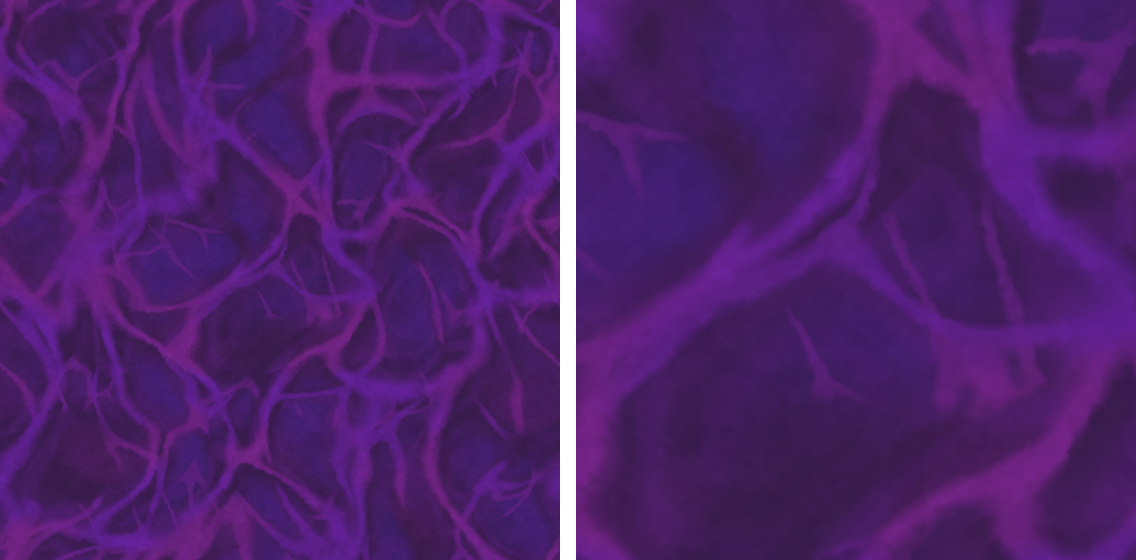
Left, the full canvas; right, a detail of the centre.
This texture is drawn by a three.js fragment shader. Its source:

```glsl
// Painted web of violet, sinew-like veins over dark indigo hollows.
// Three wrapping cellular webs, bent by layered sines, give trunks, branches
// and twigs; broad folds run beside them and fine cellular dabs roughen all.

varying vec2 vUv;

const float TAU = 6.2831853;

vec2 hash2(vec2 p) {
  return fract(sin(vec2(dot(p, vec2(127.1, 311.7)), dot(p, vec2(269.5, 183.3)))) * 43758.5453);
}

// Whole-number wave counts keep every bend periodic
vec2 swirl(vec2 p, float phase) {
  p += 0.045 * sin(TAU * (p.yx * vec2(2.0, 1.0) + p * vec2(1.0, -1.0)) + vec2(0.4, 2.1) + phase);
  p += 0.020 * sin(TAU * (p.yx * vec2(3.0, 4.0) + p * vec2(-2.0, 1.0)) + vec2(3.7, 1.2) + phase);
  p += 0.006 * sin(TAU * (p.yx * vec2(8.0, 7.0) + p * vec2(3.0, -4.0)) + vec2(5.0, 0.6) + phase);
  return p;
}

// Slow wrapping field, 0 to 1
float drift(vec2 p, float phase) {
  float a = sin(TAU * (2.0 * p.x + p.y) + phase) * sin(TAU * (3.0 * p.y - p.x) + 2.0 * phase);
  float b = sin(TAU * (4.0 * p.x - 3.0 * p.y) + 3.0 * phase) * sin(TAU * (2.0 * p.x + 5.0 * p.y) - phase);
  return 0.5 + 0.32 * a + 0.18 * b;
}

// Cellular dabs with narrow blends: a random pair per cell
vec2 dabs(vec2 p, float n) {
  vec2 cell = floor(p * n), f = fract(p * n), total = vec2(0.0);
  float weight = 0.0;
  for (int y = -1; y <= 1; y++) {
    for (int x = -1; x <= 1; x++) {
      vec2 g = vec2(float(x), float(y));
      vec2 h = hash2(mod(cell + g, n) + 7.0);
      vec2 r = g + 0.15 + 0.7 * h - f;
      float w = exp(-14.0 * dot(r, r));
      total += w * h.yx;
      weight += w;
    }
  }
  return total / weight - 0.5;
}

// x: rounded distance to the cell border in canvas units, y: random value of the cell
vec2 web(vec2 p, vec2 n, float seed) {
  vec2 cell = floor(p * n), f = fract(p * n);
  vec2 nearG = vec2(0.0), nearR = vec2(0.0);
  float best = 9.0;
  for (int y = -1; y <= 1; y++) {
    for (int x = -1; x <= 1; x++) {
      vec2 g = vec2(float(x), float(y));
      vec2 r = g + 0.1 + 0.8 * hash2(mod(cell + g, n) + seed) - f;
      if (dot(r, r) < best) { best = dot(r, r); nearG = g; nearR = r; }
    }
  }
  // Soft minimum over the borders webs the junctions together
  float k = 18.0 * n.x, sum = 0.0;
  for (int y = -2; y <= 2; y++) {
    for (int x = -2; x <= 2; x++) {
      vec2 g = nearG + vec2(float(x), float(y));
      vec2 r = g + 0.1 + 0.8 * hash2(mod(cell + g, n) + seed) - f;
      vec2 gap = r - nearR;
      if (dot(gap, gap) > 0.0001) {
        vec2 across = normalize(gap);
        sum += exp(-k * dot(0.5 * (nearR + r), across) / length(across * n));
      }
    }
  }
  return vec2(-log(sum) / k, hash2(mod(cell + nearG, n) + seed + 3.0).x);
}

float vein(float d, float width) {
  return 1.0 - smoothstep(0.2 * width, width, d);
}

void main() {
  // Brush roughness
  vec2 coarse = dabs(vUv, 48.0), fine = dabs(vUv, 150.0);
  vec2 p = vUv + 0.0025 * coarse + 0.0024 * fine;

  vec2 bent = swirl(p, 0.0);
  vec2 trunk = web(bent, vec2(5.0, 3.0), 11.0);
  vec2 branch = web(swirl(p, 1.3), vec2(8.0, 4.0), 37.0);
  vec2 twig = web(swirl(p, 2.9), vec2(11.0, 7.0), 71.0);
  float warmth = drift(bent, 0.7), reach = drift(bent, 2.3), spread = drift(bent, 4.1);

  // Hollows: plum shadow with indigo pools in some cells
  float depth = smoothstep(0.01, 0.07, trunk.x) * smoothstep(0.0, 0.03, branch.x);
  float pool = depth * smoothstep(0.3, 0.7, 0.6 * trunk.y + 0.5 * spread);
  vec3 color = mix(vec3(0.215, 0.108, 0.29), vec3(0.245, 0.12, 0.435), pool);
  color = mix(color, vec3(0.31, 0.115, 0.36), 0.6 * smoothstep(0.5, 0.8, warmth) * (1.0 - pool));

  // Broad folds beside the trunks, wide in some regions and absent in others
  float course = 15.0 * trunk.x + 11.0 * branch.x + 2.0 * reach;
  float folds = smoothstep(-0.8, 0.9, sin(TAU * course));
  float flank = exp(-max(trunk.x, 0.0) / (0.018 + 0.06 * spread));
  color = mix(color, vec3(0.335, 0.12, 0.475), 0.9 * flank * (0.2 + 0.8 * folds));
  float sheet = exp(-max(branch.x, 0.0) / 0.025) * smoothstep(0.25, 0.7, reach);
  color = mix(color, vec3(0.33, 0.12, 0.475), 0.65 * sheet);

  // Soft dark creases hug the veins on one side
  vec2 shade = web(swirl(p + vec2(-0.010, 0.015), 0.0), vec2(5.0, 3.0), 11.0);
  color = mix(color, vec3(0.205, 0.105, 0.28), 0.6 * vein(shade.x, 0.028));

  // Veins taper where their fields fade
  vec3 violet = vec3(0.375, 0.125, 0.58), magenta = vec3(0.44, 0.135, 0.51);
  vec3 glow = mix(violet, magenta, smoothstep(0.3, 0.75, warmth));
  float twigs = vein(twig.x, 0.002 + 0.007 * spread) * smoothstep(0.56, 0.7, spread);
  color = mix(color, mix(glow, magenta, 0.6), 0.6 * twigs);
  float branches = vein(branch.x, 0.003 + 0.014 * reach) * smoothstep(0.27, 0.5, reach);
  color = mix(color, glow, 0.75 * branches);
  float trunks = vein(trunk.x, 0.011 + 0.018 * spread);
  color = mix(color, glow, trunks * (0.65 + 0.25 * folds));
  color = mix(color, glow * 1.06, 0.4 * vein(trunk.x, 0.008));

  // Uneven paint
  color *= 1.0 + 0.07 * coarse.x + 0.06 * fine.y;
  gl_FragColor = vec4(color, 1.0);
}
```
